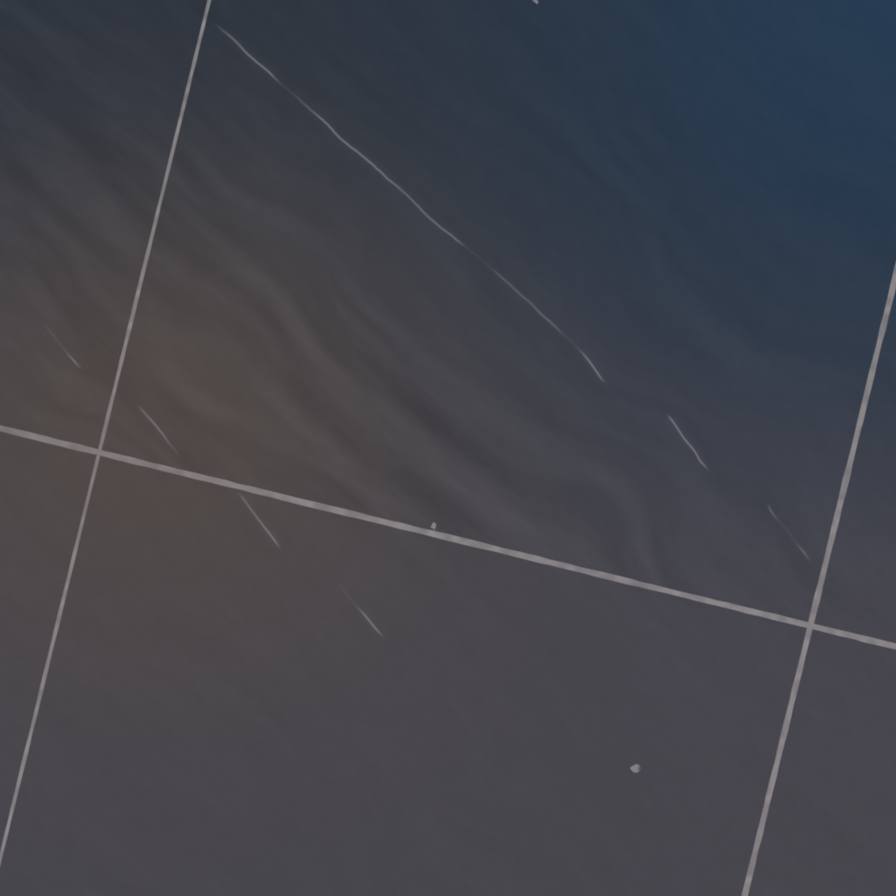
A WebGL 2 fragment shader for this texture:

```glsl
#version 300 es
precision highp float;
// Dark slate floor tiles with pale tilted grout, diagonal cleft relief and broken veins.

uniform vec2 u_resolution;
out vec4 fragColor;

// Grid, in canvas units
const float TILE = 0.817;
const float TILT = 0.239;
const vec2 CROSSING = vec2(0.1107, 0.495);
const float GROUT_ROW = 0.0034;         // half widths
const float GROUT_LEFT = 0.0021;
const float GROUT_RIGHT = 0.0034;

// Stone grain and veins
const vec2 FLOW = vec2(0.750, -0.661);
const float VEIN_FIRST = 0.508;
const float VEIN_STEP = 0.378;
const float VEIN_WIDTH = 0.0013;
const float DASH = 0.15;
const float RELIEF = 0.034;
const float GRAIN = 0.012;

// Colours
const vec3 SLATE = vec3(0.282, 0.275, 0.303);
const vec3 NAVY = vec3(0.180, 0.206, 0.248);
const vec3 BLUE = vec3(0.150, 0.240, 0.335);
const vec3 BROWN = vec3(0.322, 0.292, 0.280);
const vec3 GROUT = vec3(0.560, 0.540, 0.545);
const vec3 CHALK = vec3(0.480, 0.480, 0.500);

// Chips: centre and radius
const vec3 CHIPS[3] = vec3[3](
    vec3(0.709, 0.143, 0.0050), vec3(0.484, 0.413, 0.0035), vec3(0.598, 0.999, 0.0035));

float hash(vec2 cell) {
    uvec2 k = uvec2(ivec2(cell)) * uvec2(1597334673u, 3812015801u);
    uint h = (k.x ^ k.y) * 1597334673u;
    h = (h ^ (h >> 15u)) * 2246822519u;
    return float((h ^ (h >> 13u)) >> 8u) / 16777216.0;
}

float noise(vec2 p) {
    vec2 i = floor(p), f = fract(p);
    f = f * f * (3.0 - 2.0 * f);
    return mix(mix(hash(i), hash(i + vec2(1, 0)), f.x),
               mix(hash(i + vec2(0, 1)), hash(i + vec2(1, 1)), f.x), f.y);
}

float fbm(vec2 p) {
    float sum = 0.0, amp = 0.5;
    for (int i = 0; i < 4; i++) {
        sum += amp * noise(p);
        p = p * 2.03 + 17.0;
        amp *= 0.5;
    }
    return sum;
}

// Broad light: darker upwards, blue in one corner, a warm pool at the left
vec3 stoneTone(vec2 p) {
    vec3 tone = mix(SLATE, NAVY, smoothstep(0.38, 1.0, p.y + 0.10 * p.x));
    tone = mix(tone, BLUE, 0.85 * exp(-6.0 * dot(p - 1.0, p - 1.0)));
    vec2 warm = (p - vec2(0.17, 0.53)) / vec2(0.33, 0.30);
    return mix(tone, BROWN, 0.92 * exp(-dot(warm, warm)));
}

// Cleft ridges stretched along the flow, lit across it
float relief(vec2 flow) {
    vec2 q = flow * vec2(5.0, 24.0);
    q.y += 1.6 * noise(flow * 9.0);
    return fbm(q) - fbm(q + vec2(0.1, 0.45));
}

// Parallel veins: broken into dashes, the upper one whole at its start
float veins(vec2 flow, float aa) {
    float sum = 0.0;
    for (int i = 0; i < 2; i++) {
        float upper = float(i);
        float along = fract((flow.x - 0.2) / DASH);
        float dashed = smoothstep(0.0, 0.08, along) * smoothstep(0.56, 0.44, along);
        float whole = upper * smoothstep(0.12, 0.08, flow.x);
        float wobble = 0.012 * (fbm(vec2(flow.x * 16.0, 7.0 * upper)) - 0.47);
        float lean = (1.0 - whole) * 0.17 * DASH * (0.25 - along);
        float d = abs(flow.y - VEIN_FIRST - VEIN_STEP * upper - wobble - lean);
        float start = mix(-0.39, -0.47, upper), end = mix(0.17, 0.51, upper);
        float extent = smoothstep(start, start + 0.03, flow.x) * smoothstep(end, end - 0.03, flow.x);
        float wear = 0.12 + 0.65 * smoothstep(0.25, 0.8, noise(vec2(flow.x * 28.0, 3.0 + upper)));
        float line = smoothstep(VEIN_WIDTH + aa, VEIN_WIDTH - aa, d) + 0.25 * exp(-d * 300.0);
        sum += line * extent * max(whole, dashed) * wear;
    }
    return min(sum, 1.0);
}

void main() {
    vec2 p = gl_FragCoord.xy / u_resolution.y;
    float aa = 1.0 / u_resolution.y;
    vec2 flow = vec2(dot(p, FLOW), dot(p, vec2(-FLOW.y, FLOW.x)));

    // Tilted tile coordinates; the lines lie on whole numbers
    float c = cos(TILT), s = sin(TILT);
    vec2 grid = mat2(c, s, -s, c) * (p - CROSSING) / TILE;
    vec2 d = abs(grid - round(grid)) * TILE;

    // Stone: rougher on the upper tile, along a diagonal band
    float band = exp(-pow((flow.y - 0.63) / 0.20, 2.0));
    float rough = mix(0.22, 0.35 + 0.85 * band, smoothstep(-0.02, 0.02, grid.y));
    vec3 color = stoneTone(p);
    color += RELIEF * rough * relief(flow) * 2.0;
    color += GRAIN * (fbm(flow * vec2(70.0, 150.0)) - 0.47);
    color = mix(color, CHALK, 0.75 * veins(flow, aa));

    // Chips of pale stone
    for (int i = 0; i < 3; i++) {
        float r = length(p - CHIPS[i].xy) + 0.003 * (noise(p * 260.0) - 0.5);
        color = mix(color, GROUT, 0.85 * smoothstep(CHIPS[i].z + aa, CHIPS[i].z - 2.0 * aa, r));
    }

    // Grout: uneven width and brightness, with a soft rim
    vec2 halfWidth = vec2(mix(GROUT_LEFT, GROUT_RIGHT, clamp(grid.x, 0.0, 1.0)), GROUT_ROW);
    halfWidth *= 0.85 + 0.3 * noise(p * 60.0);
    vec2 line = smoothstep(halfWidth + 1.2 * aa, halfWidth - 1.2 * aa, d);
    float wear = 0.70 + 0.30 * noise(p * 110.0);
    wear *= mix(0.85, 1.0, smoothstep(0.0, 0.5, p.x + abs(grid.y)));
    color = mix(color, GROUT, max(line.x, line.y) * wear);

    fragColor = vec4(color, 1.0);
}
```
